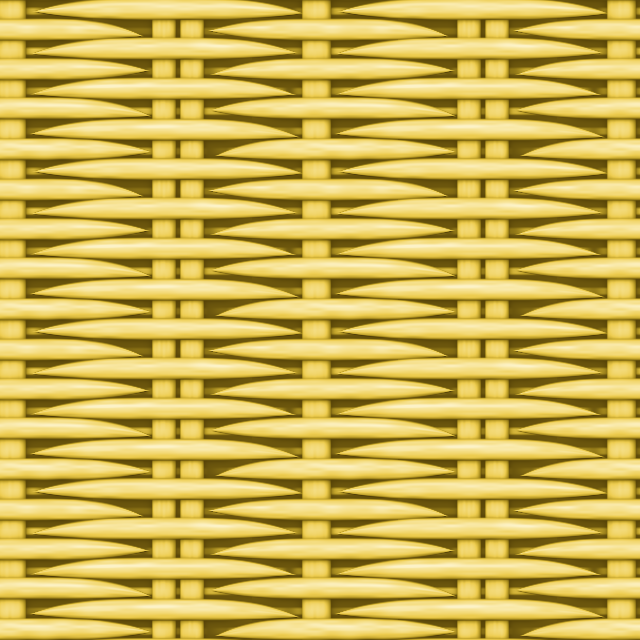
Give the GLSL for this texture, as a WebGL 1 fragment shader.

```glsl
precision highp float;

uniform vec2 u_resolution;

// Palette, dark to light
const vec3 SHADOW = vec3(0.30, 0.23, 0.02);
const vec3 BROWN  = vec3(0.57, 0.47, 0.09);
const vec3 OCHRE  = vec3(0.76, 0.64, 0.17);
const vec3 GOLD   = vec3(0.93, 0.80, 0.31);
const vec3 STRAW  = vec3(0.96, 0.87, 0.52);
const vec3 CREAM  = vec3(0.99, 0.95, 0.78);

// Layout in canvas units
const float PERIOD = 0.4766;
const float ROWS = 16.0;
const float ROW_REPEAT = 4.0;
const float SINGLE_X = 0.0182;
const float PAIR_LEFT_X = 0.2565;
const float PAIR_RIGHT_X = 0.3003;
const float SINGLE_RADIUS = 0.0225;
const float PAIR_RADIUS = 0.0185;

// Strand families: centre x, half span, row phase, seed
const vec4 OVER_PAIR   = vec4(0.2585, 0.212, 0.77, 3.0);
const vec4 OVER_SINGLE = vec4(0.0417, 0.196, 0.27, 11.0);

// Strand shape, in row heights
const float STRAND_RADIUS = 0.268;
const float TAPER = 3.5;
const float ROW_JITTER = 0.05;
const float SHADOW_REACH = 0.07;
const float GRAIN = 0.14;

float hash(vec2 p) {
    vec3 q = fract(vec3(p.xyx) * 0.1031);
    q += dot(q, q.yzx + 33.33);
    return fract((q.x + q.y) * q.z);
}

float noise(vec2 p) {
    vec2 i = floor(p), f = fract(p);
    f = f * f * (3.0 - 2.0 * f);
    return mix(mix(hash(i), hash(i + vec2(1.0, 0.0)), f.x),
               mix(hash(i + vec2(0.0, 1.0)), hash(i + 1.0), f.x), f.y);
}

// Signed horizontal offset to the nearest repeat of a centre line
float wrapX(float x, float centre) {
    return mod(x - centre + 0.5 * PERIOD, PERIOD) - 0.5 * PERIOD;
}

vec3 ramp(float tone) {
    float t = clamp(tone, 0.0, 1.0) * 5.0;
    vec3 c = mix(SHADOW, BROWN, clamp(t, 0.0, 1.0));
    c = mix(c, OCHRE, clamp(t - 1.0, 0.0, 1.0));
    c = mix(c, GOLD, clamp(t - 2.0, 0.0, 1.0));
    c = mix(c, STRAW, clamp(t - 3.0, 0.0, 1.0));
    return mix(c, CREAM, clamp(t - 4.0, 0.0, 1.0));
}

// Upright round stake with a soft shadow at its sides
float paintStake(float tone, vec2 p, float centre, float radius) {
    float e = wrapX(p.x, centre) / radius;
    float edge = 1.0 / (u_resolution.y * radius);
    float grain = noise(vec2(e * 5.0 + centre * 90.0, mod(p.y * ROWS, ROW_REPEAT) * 2.0));
    float body = 0.77 - 0.4 * pow(min(abs(e + 0.1), 1.2), 4.0) + 0.1 * (grain - 0.5);
    tone *= 1.0 - 0.6 * exp(-4.0 * max(abs(e) - 1.0, 0.0));
    return mix(tone, body, smoothstep(edge, -edge, abs(e) - 1.0));
}

// Tapered horizontal strand, shading what lies below it first
float paintStrand(float tone, vec2 p, vec4 family, float shadow) {
    float cell = p.y * ROWS - family.z;
    float row = floor(cell + 0.5);
    vec2 id = vec2(mod(row, ROW_REPEAT), family.w);
    float side = wrapX(p.x, family.x);
    vec2 endId = id + vec2(20.0, side < 0.0 ? 5.0 : 9.0);
    float u = side / (family.y * mix(0.92, 1.03, hash(endId)));
    float bend = pow(abs(u), TAPER);

    // Ends narrow to a drooping point
    float v = cell - row + ROW_JITTER * (hash(id) - 0.5);
    v += STRAND_RADIUS * mix(0.1, 0.75, hash(endId + 7.0)) * min(bend, 1.0);
    float radius = STRAND_RADIUS * (1.0 - bend);
    float d = abs(v) - radius;
    float s = clamp(v / max(radius, 0.02), -1.0, 1.0);

    // Rounded section with grain and a broken highlight
    float grain = noise(vec2(u * 7.0 + id.x * 31.0, s * 4.0 + family.w * 5.0));
    float streak = noise(vec2(u * 3.0 + id.x * 17.0, family.w));
    float lit = s - 0.25;
    float body = 0.87 - 0.36 * lit * lit - 0.2 * smoothstep(0.75, 1.0, abs(s));
    body += 0.17 * streak * smoothstep(0.3, 0.0, abs(s - 0.3));
    body += GRAIN * (grain - 0.5) - 0.2 * min(bend, 1.0);

    float below = v < 0.0 ? 1.0 : 0.55;
    float reach = exp(-max(d, 0.0) / SHADOW_REACH) * smoothstep(1.04, 0.9, abs(u));
    tone *= 1.0 - 0.75 * shadow * below * reach;
    float edge = ROWS / u_resolution.y;
    return mix(tone, body, smoothstep(edge, -edge, d));
}

void main() {
    vec2 p = gl_FragCoord.xy / u_resolution.y;

    // Dim rods deep behind the weave
    float rod = fract(p.y * ROWS * 2.0 - 0.04) - 0.5;
    float broken = noise(vec2(wrapX(p.x, 0.0) * 40.0, mod(floor(p.y * ROWS * 2.0 - 0.04), 8.0) * 3.0));
    float tone = 0.1 + 0.55 * broken * smoothstep(0.24, 0.08, abs(rod + 0.1));

    // The family nearer its centre passes in front of the stakes
    float pairDepth = abs(wrapX(p.x, OVER_PAIR.x)) / OVER_PAIR.y;
    float singleDepth = abs(wrapX(p.x, OVER_SINGLE.x)) / OVER_SINGLE.y;
    bool pairInFront = pairDepth < singleDepth;
    vec4 front = OVER_SINGLE, back = OVER_PAIR;
    if (pairInFront) { front = OVER_PAIR; back = OVER_SINGLE; }

    tone = paintStrand(tone, p, back, 0.4);
    tone = paintStake(tone, p, SINGLE_X, SINGLE_RADIUS);
    tone = paintStake(tone, p, PAIR_LEFT_X, PAIR_RADIUS);
    tone = paintStake(tone, p, PAIR_RIGHT_X, PAIR_RADIUS);
    tone = paintStrand(tone, p, front, smoothstep(0.0, 0.5, abs(pairDepth - singleDepth)));

    gl_FragColor = vec4(ramp(tone), 1.0);
}
```
